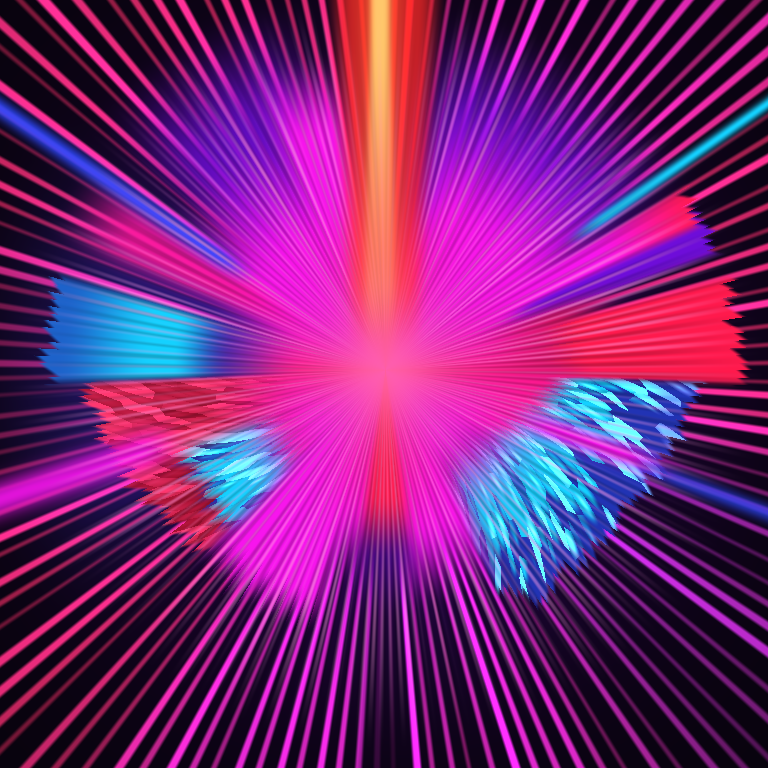
This background is drawn by a WebGL 1 fragment shader. Its source:

```glsl
precision highp float;
// A neon burst: coloured petals and beams spread from a pink core over darkness.
// Polar space (degrees, radius) holds all parts; angular repeats make the rays
// and cellular noise breaks the lower petals into feathered flakes.
uniform vec2 u_resolution;

#define CENTER vec2(.502, .518)
#define RAY_COUNT 132.
#define FINE_COUNT 200.
#define RAY_WIDTH .2
#define TOOTH_DEGREES 1.2
#define TOOTH_DEPTH .03
#define CORE_RADIUS .09

const vec3 NIGHT = vec3(.03, .01, .05);
const vec3 RED = vec3(1., .1, .3);
const vec3 PINK = vec3(1., .4, .65);
const vec3 MAGENTA = vec3(.97, .08, .93);
const vec3 VIOLET = vec3(.43, .05, .85);
const vec3 BLUE = vec3(.16, .25, .88);
const vec3 CYAN = vec3(.08, .82, 1.);
const vec3 GOLD = vec3(1., .78, .42);

// Edge softness in degrees and radius
const vec2 HARD = vec2(1., .005);
const vec2 SOFT = vec2(4., .06);
const vec2 MIST = vec2(7., .09);

vec3 col;
void paint(vec3 color, float amount) { col = mix(col, color, amount); }

float hash(float n) { return fract(sin(n * 12.99) * 43758.5); }
vec2 hash2(vec2 c) {
  float n = dot(c, vec2(1., 57.));
  return vec2(hash(n), hash(n + 19.3));
}

// Brightness of the nearest cell, darkened towards its rim
float flakes(vec2 p) {
  vec2 base = floor(p);
  float best = 8., shade = 0.;
  for (int y = -1; y <= 1; y++)
    for (int x = -1; x <= 1; x++) {
      vec2 cell = base + vec2(float(x), float(y));
      float d = length(cell + hash2(cell) - p);
      if (d < best) { best = d; shade = hash2(cell + 7.).x; }
    }
  return clamp(shade * 1.2 - best * .4 + .1, 0., 1.);
}

float angleGap(float a, float b) { return abs(mod(a - b + 180., 360.) - 180.); }

// Sector around mid
float wedge(vec2 q, float mid, float span, float soft) {
  return 1. - smoothstep(span - soft, span + soft, angleGap(q.x, mid));
}

// Sector cut at an inner and an outer radius
float petal(vec2 q, float mid, float span, float inner, float outer, vec2 soft) {
  float tip = 1. - smoothstep(outer - soft.y, outer + soft.y, q.y);
  return wedge(q, mid, span, soft.x) * tip * smoothstep(inner - .03, inner + .03, q.y);
}

float beam(vec2 q, float mid, float width, float start) {
  float d = q.y * sin(radians(min(angleGap(q.x, mid), 90.))) / width;
  return exp(-d * d) * smoothstep(start, start + .07, q.y);
}

// Line coverage and a random value for each ray
vec2 rays(vec2 q, float count, float width, float seed) {
  float x = q.x / 360. * count;
  float h = hash(mod(floor(x), count) + seed);
  float d = abs(fract(x) - .5 - (h - .5) * .35);
  float w = width * (.45 + .55 * h);
  float blur = .05 + count / (6.28 * max(q.y, .01) * u_resolution.y);
  return vec2((1. - smoothstep(w - blur, w + blur, d)) * w / (w + .4 * blur), h);
}

void main() {
  vec2 p = gl_FragCoord.xy / u_resolution - CENTER;
  float r = length(p), a = mod(degrees(atan(p.y, p.x + 1e-6)) + 360., 360.);
  vec2 q = vec2(a, r);
  float tooth = a / TOOTH_DEGREES;
  vec2 jag = vec2(a, r + TOOTH_DEPTH * (hash(floor(tooth)) * .7 + fract(tooth) * .4));

  // Dark ground with a violet halo
  col = NIGHT + vec3(.22, .02, .42) * exp(-r * r * 9.);
  col += BLUE * .25 * petal(q, 180., 32., .1, .45, vec2(15., .12));

  // Long outer rays
  vec2 ray = rays(q, RAY_COUNT, RAY_WIDTH, 3.);
  float warmth = .7 * wedge(q, 270., 34., 14.) + .5 * wedge(q, 62., 24., 12.);
  vec3 rayColor = mix(RED, MAGENTA, clamp(warmth + .5 * ray.y - .2, 0., 1.));
  rayColor = mix(rayColor, VIOLET, .6 * wedge(q, 325., 22., 12.));
  float level = (.5 + .7 * ray.y) * (1. - .5 * wedge(q, 180., 16., 7.));
  level *= 1. - .8 * wedge(q, 270., 3.5, 1.5);
  col += (rayColor + .1) * ray.x * level * smoothstep(.15, .3, r) * (1.3 - .6 * r);

  // Upper petals
  paint(VIOLET, .9 * petal(q, 56., 23., -1., .4, MIST));
  paint(VIOLET, .85 * petal(q, 122., 15., -1., .43, MIST));
  paint(MAGENTA, petal(q, 107., 7., -1., .37, SOFT));
  paint(MAGENTA, petal(q, 48., 28., -1., .29, MIST));
  paint(MAGENTA, petal(q, 128., 26., -1., .27, MIST));
  paint(mix(RED, MAGENTA, .5), .9 * petal(q, 152., 5., -1., .42, SOFT));
  paint(VIOLET, petal(jag, 23.5, 4., .2, .475, HARD));
  paint(mix(MAGENTA, RED, smoothstep(.3, .48, r)), petal(jag, 28., 3.2, -1., .47, HARD));

  // Side petals and feathered lower petals
  float flake = flakes(vec2(a * .6 + r * 45., r * 13. - a * .1));
  vec3 ice = mix(BLUE * .8, CYAN, smoothstep(.1, .5, flake + .25 - smoothstep(.24, .38, r)));
  ice += .35 * smoothstep(.75, 1., flake);
  vec3 ember = mix(RED * .65, mix(RED, PINK, .4), flake);
  float glow = smoothstep(.2, .28, r);
  paint(mix(BLUE * .8, CYAN, glow * (1. - .7 * smoothstep(.3, .43, r))),
        petal(jag, 173., 9., .14, .455, HARD) * (.75 + .25 * glow));
  paint(mix(MAGENTA, RED, .75) * .85, petal(q, 8., 12., -1., .28, SOFT));
  paint(RED, petal(jag, 6.5, 8.5, .25, .475, HARD));
  paint(ember, petal(jag, 204., 21.5, .1, .405 - .0014 * clamp(a - 183., 0., 50.), HARD));
  paint(ice, petal(jag, 215., 13., .18, .3, vec2(4., .02)));
  float slant = clamp(a - 325., 0., 35.);
  paint(mix(RED, MAGENTA, .4), petal(q, 343., 16., -1., .28, SOFT));
  paint(ice, petal(jag, 330., 27.5, .17 + .0025 * slant, .37 + .0016 * slant, HARD));
  paint(ice, .8 * petal(jag, 303., 6., .19, .35, HARD));
  paint(MAGENTA, petal(jag, 240., 14., -1., .345, vec2(4., .03)));
  paint(MAGENTA, petal(q, 254., 10., -1., .23, SOFT));
  paint(MAGENTA, petal(q, 287., 13., -1., .26, SOFT));

  // Narrow beams
  paint(MAGENTA, .9 * beam(q, 198.5, .022, .27));
  paint(MAGENTA, beam(q, 340.5, .014, .16) * (1. - smoothstep(.32, .42, r)));
  paint(BLUE, .8 * beam(q, 339.5, .011, .34));
  paint(BLUE * 1.15, .9 * beam(q, 145.8, .012, .2));
  paint(CYAN, beam(q, 34.9, .007, .28));

  // Glowing core with columns above and below
  paint(mix(RED, MAGENTA, .35 + .6 * abs(sin(radians(a * 2.)))), 1. - smoothstep(.1, .25, r));
  paint(mix(RED, VIOLET * .6, smoothstep(.16, .25, r)), petal(q, 270., 8., -1., .27, SOFT));
  float rise = smoothstep(0., .12, p.y), high = smoothstep(.12, .45, p.y);
  float width = .05 + .07 * max(p.y, 0.);
  float column = rise * (1. - smoothstep(width * .5, width, abs(p.x)));
  paint(mix(RED, vec3(1., .16, .15), high), column * (.75 + .25 * ray.x));
  float shaft = (p.x + .007) / (.019 - .006 * high);
  paint(vec3(1., .42, .2), .7 * exp(-shaft * shaft * .3) * rise);
  paint(mix(vec3(1., .48, .38), GOLD, high), exp(-shaft * shaft * shaft * shaft) * rise);
  paint(PINK, .9 * exp(-r * r / (CORE_RADIUS * CORE_RADIUS)));

  // Fine dark and bright threads
  vec2 thread = rays(q, FINE_COUNT, .22, 41.);
  float reach = smoothstep(.01, .1, r) * (1. - smoothstep(.28, .5, r)) * (1. - .7 * column);
  col *= 1. - .25 * reach * rays(q, 150., .25, 83.).x;
  paint(vec3(1., .6, .88), .8 * thread.x * thread.y * reach);
  gl_FragColor = vec4(col, 1.);
}
```
